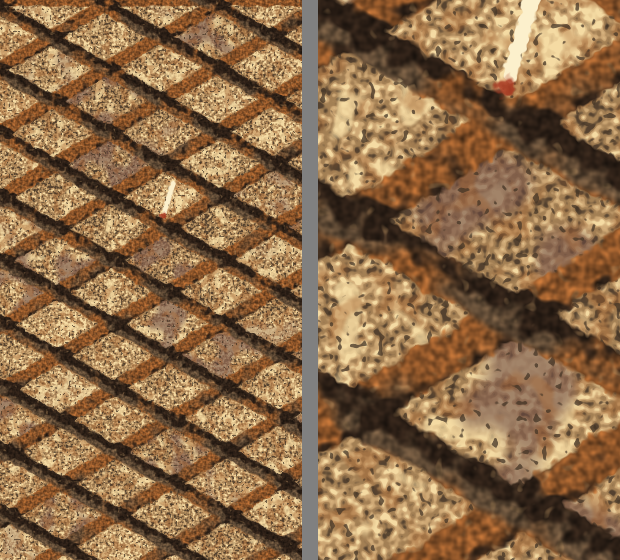
Left: the whole. Right: its middle third, enlarged.
Write a WebGL 2 fragment shader that draws this texture.

```glsl
#version 300 es
precision highp float;
// Weathered diamond paving: speckled sandy studs divided by rusty, shadowed grooves.

uniform vec2 u_resolution;
out vec4 fragColor;

// Layout, in canvas heights
const vec2 PERIOD = vec2(0.1953, 0.1138);   // diamond pitch across and down
const vec2 ORIGIN = vec2(0.1888, 0.9336);   // centre of one stud
const float LEAN = 0.0245;                  // sideways drift of the columns
const float TILT = 0.008;                   // slight rise of the rows
const float TOP_EDGE = 0.989;               // studs stop at this height
const float CELL_WIDTH = 0.0983;            // distance between parallel grooves

// Studs and grooves, in cells
const float HALF_SIZE = 0.378;
const float CORNER = 0.035;
const float JITTER = 0.025;
const float ROUGHNESS = 0.045;
const float EDGE_SOFTNESS = 0.014;

// Surface
const float GRAIN_SCALE = 175.0;
const float GRAIN_CONTRAST = 1.35;
const float PATCH_SCALE = 22.0;

const vec3 SHADOW = vec3(0.17, 0.12, 0.085);
const vec3 UMBER = vec3(0.41, 0.32, 0.23);
const vec3 RUST = vec3(0.55, 0.33, 0.16);
const vec3 OCHRE = vec3(0.64, 0.50, 0.33);
const vec3 SAND = vec3(0.81, 0.66, 0.46);
const vec3 CREAM = vec3(0.96, 0.86, 0.64);
const vec3 PLUM = vec3(0.42, 0.29, 0.26);
const vec3 CHALK = vec3(0.99, 0.94, 0.80);
const vec3 RED = vec3(0.66, 0.22, 0.13);

vec2 hash2(vec2 p) {
    vec3 h = fract(p.xyx * vec3(0.1031, 0.1030, 0.0973));
    h += dot(h, h.yzx + 33.33);
    return fract((h.xx + h.yz) * h.zy);
}

// Gradient noise, roughly -0.7 to 0.7
float corner(vec2 cell, vec2 offset) {
    float angle = 6.2832 * hash2(cell).x;
    return dot(vec2(cos(angle), sin(angle)), offset);
}

float noise(vec2 p) {
    vec2 i = floor(p), f = fract(p);
    vec2 w = f * f * f * (f * (f * 6.0 - 15.0) + 10.0);
    vec2 e = vec2(1.0, 0.0);
    return mix(mix(corner(i, f), corner(i + e, f - e), w.x),
               mix(corner(i + e.yx, f - e.yx), corner(i + 1.0, f - 1.0), w.x), w.y);
}

float roundedBox(vec2 p, float halfSize, float radius) {
    vec2 q = abs(p) - halfSize + radius;
    return length(max(q, 0.0)) + min(max(q.x, q.y), 0.0) - radius;
}

float segment(vec2 p, vec2 a, vec2 b) {
    vec2 d = b - a;
    return length(p - a - d * clamp(dot(p - a, d) / dot(d, d), 0.0, 1.0));
}

// Axes of the lattice: x towards the upper right, y towards the lower right
vec2 lattice(vec2 p) {
    vec2 q = p - ORIGIN;
    q += vec2(LEAN * q.y, -TILT * q.x);
    q /= PERIOD;
    return vec2(q.x + q.y, q.x - q.y);
}

vec3 studColor(vec2 p, vec2 f, vec2 id, float grain) {
    vec2 r = hash2(id + 71.0), s = hash2(id + 139.0);
    float blotch = noise(p * PATCH_SCALE + r * 9.0);
    float smear = noise(p * 48.0 + s * 7.0);
    float tone = 0.46 + GRAIN_CONTRAST * grain + 0.28 * blotch + 0.22 * smear
               + 0.16 * (r.x - 0.5) + 0.12 * f.y;
    vec3 col = mix(UMBER * 0.8, OCHRE, smoothstep(-0.05, 0.28, tone));
    col = mix(col, SAND, smoothstep(0.32, 0.58, tone));
    col = mix(col, CREAM, smoothstep(0.58, 0.85, tone));
    // Worn pale patches, plum stains and rust bloom differ from stud to stud
    col = mix(col, CREAM, 0.7 * smoothstep(0.12, 0.3, smear + 0.3 * blotch + 0.3 * (r.y - 0.75)));
    float stain = smoothstep(0.0, 0.35, blotch + 0.35 * (s.x - 0.6)) * smoothstep(0.5, 0.9, s.x);
    col = mix(col, PLUM, 0.6 * stain);
    float bloom = smoothstep(0.1, 0.4, noise(p * 65.0 + 31.0) + 0.2 * s.y);
    col = mix(col, RUST * 1.15, 0.4 * bloom);
    float pits = smoothstep(0.27, 0.42, noise(p * 205.0 + 50.0));
    return mix(col, UMBER * 0.65, 0.75 * pits);
}

vec3 grooveColor(vec2 p, vec2 f, float grain) {
    float grit = noise(p * 90.0 + 11.0);
    float drift = noise(p * 13.0 + 5.0) + 0.5 * noise(p * 37.0);
    vec2 g = fract(vec2(-f.x, f.y));
    float darkRun = smoothstep(0.31, 0.43, abs(f.x));
    float rust = 0.8 - 0.55 * darkRun + 0.9 * drift + 0.35 * (p.y - 0.5);
    vec3 col = mix(UMBER * 0.9, RUST, smoothstep(0.2, 0.75, rust));
    // Shade below the lower left sides, with a thin line by the upper left ones
    float shade = smoothstep(0.29, 0.37, g.x) * (1.0 - smoothstep(0.46, 0.58, g.x));
    float crease = smoothstep(0.52, 0.6, g.y) * (1.0 - smoothstep(0.62, 0.7, g.y));
    float dark = 0.85 * shade + 0.45 * crease + 0.9 * grit - 0.5 * drift;
    col = mix(col, SHADOW, smoothstep(0.2, 0.85, dark));
    float crumbs = smoothstep(0.28, 0.5, noise(p * 125.0 + 83.0));
    col = mix(col, OCHRE * 0.85, 0.45 * crumbs);
    return col * (1.0 + 0.95 * grain);
}

void main() {
    vec2 p = gl_FragCoord.xy / u_resolution.y;
    float pixel = 1.0 / u_resolution.y;
    float grain = 0.6 * noise(p * GRAIN_SCALE) + 0.4 * noise(p * GRAIN_SCALE * 1.6 + 17.0);

    // Nearest stud, with chipped edges and a small shift of its own
    vec2 warp = vec2(noise(p * 60.0), noise(p * 60.0 + 40.0));
    vec2 ab = lattice(p) + ROUGHNESS * warp;
    vec2 id = floor(ab + 0.5), f = ab - id;
    vec2 shift = JITTER * (hash2(id) - 0.5);
    float d = roundedBox(f - shift, HALF_SIZE, CORNER) + 0.05 * grain;
    d = max(d, (p.y - TOP_EDGE) / CELL_WIDTH + 0.05 * warp.x);
    float soft = max(EDGE_SOFTNESS, pixel / CELL_WIDTH);
    float stud = 1.0 - smoothstep(-soft, soft, d);

    vec3 col = mix(grooveColor(p, f, grain), studColor(p, f, id, grain), stud);

    // One chalky scratch with a red tip
    float scratch = segment(p, vec2(0.309, 0.673), vec2(0.294, 0.622)) + 0.004 * grain;
    col = mix(col, CHALK, 1.0 - smoothstep(0.0045 - pixel, 0.0045 + pixel, scratch));
    float tip = length(p - vec2(0.291, 0.615)) + 0.006 * grain;
    col = mix(col, RED, 0.85 * (1.0 - smoothstep(0.004, 0.007, tip)));

    fragColor = vec4(clamp(col, 0.0, 1.0), 1.0);
}
```
